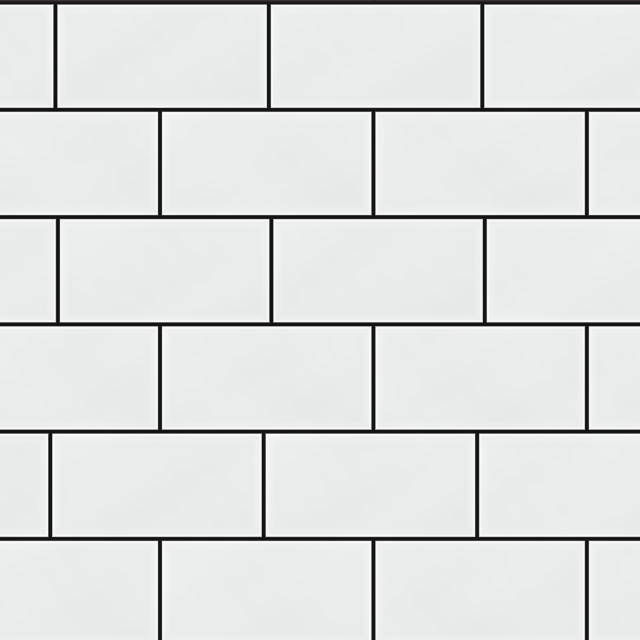
This texture is drawn by a three.js fragment shader. Its source:

```glsl
varying vec2 vUv;

#define TILE vec2(0.3335, 0.1676)
#define TOP_LINE 0.0040
#define JOINT_ODD 0.2500
#define JOINT_EVEN 0.0850
#define JOINT_DRIFT 0.0071
#define GROUT_HALF 0.0031
#define SOFTNESS 0.0014
#define RIM_WIDTH 0.0082
#define BEVEL_WIDTH 0.0200
#define GLAZE vec3(0.914, 0.922, 0.920)
#define GROUT vec3(0.075, 0.075, 0.078)
#define WEAR 0.0035

float hash(vec2 p) {
  return fract(sin(dot(p, vec2(127.1, 311.7))) * 4375.85);
}

// Slow uneven tone of the glaze
float glazeWaves(vec2 p) {
  return sin(p.x * 23.0 + 2.0 * sin(p.y * 17.0))
       + 0.5 * sin(p.y * 61.0 - p.x * 37.0)
       + 0.25 * sin(p.x * 113.0 + p.y * 89.0);
}

// Joint position of a course; even courses are laid a little unevenly
float jointStart(float row) {
  float drift = JOINT_DRIFT * sin(1.016 * row + 0.226);
  return mix(JOINT_EVEN + drift, JOINT_ODD, mod(row, 2.0));
}

void main() {
  // Courses are counted downward from the top line
  float depth = (1.0 - vUv.y - TOP_LINE) / TILE.y;
  float row = floor(depth);
  float along = (vUv.x - jointStart(row)) / TILE.x;
  vec2 id = vec2(floor(along), row);
  vec2 local = vec2(fract(along), fract(depth));

  // Distances to the joint centres
  vec2 edge = min(local, 1.0 - local) * TILE;
  float nearest = min(edge.x, edge.y);

  // Glazed face, lighter toward the upper left
  vec3 color = GLAZE;
  color += 0.010 * (1.0 - local.y) - 0.006 * local.x;
  color += WEAR * (glazeWaves(vUv) + hash(id) - 0.5);

  // Pillowed bevel with a faint warm band under the upper edge
  float bevel = 1.0 - smoothstep(0.5 * BEVEL_WIDTH, BEVEL_WIDTH, nearest);
  color += 0.014 * bevel;
  float upper = local.y * TILE.y;
  float band = smoothstep(0.006, 0.009, upper) * (1.0 - smoothstep(0.009, 0.015, upper));
  color -= vec3(0.004, 0.012, 0.010) * band;

  // Bright rim beside the joints
  float rim = 1.0 - smoothstep(0.6 * RIM_WIDTH, RIM_WIDTH, nearest);
  color = mix(color, vec3(0.985), 0.85 * rim);

  // Grout, warmer where the cut course meets the top border
  float joint = 1.0 - smoothstep(GROUT_HALF - SOFTNESS, GROUT_HALF + SOFTNESS, nearest);
  float border = 1.0 - smoothstep(-0.004, 0.002, depth * TILE.y);
  vec3 groutColor = GROUT + vec3(0.12, 0.09, 0.08) * border;
  color = mix(color, groutColor, max(joint, border));

  gl_FragColor = vec4(clamp(color, 0.0, 1.0), 1.0);
}
```
